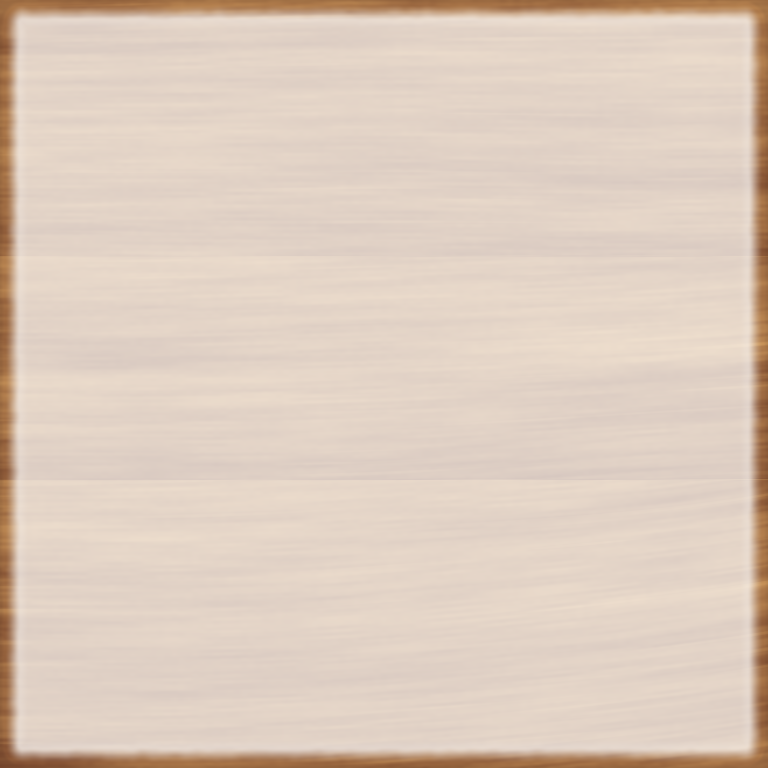
Write a Shadertoy shader that draws this texture.

```glsl
// Three horizontal planks of fine-grained brown wood under a milky white veil.
// Stretched value noise makes the grain; the veil is a soft rounded box that
// leaves a narrow frame of bare wood around the canvas.

float hash(vec2 p) {
    return fract(sin(dot(p, vec2(127.1, 311.7))) * 43758.5453);
}

float noise(vec2 p) {
    vec2 cell = floor(p), f = fract(p);
    f = f * f * (3.0 - 2.0 * f);
    return mix(mix(hash(cell), hash(cell + vec2(1, 0)), f.x),
               mix(hash(cell + vec2(0, 1)), hash(cell + vec2(1, 1)), f.x), f.y);
}

// Grain tone around zero: broad bands down to hair-thin streaks
float grain(vec2 p) {
    float sum = 0.0;
    vec2 stretch = vec2(1.3, 17.0);
    float weight = 0.62;
    for (int i = 0; i < 4; i++) {
        sum += weight * (noise(p * stretch + float(i) * 19.3) - 0.5);
        stretch *= vec2(2.2, 2.4);
        weight *= 0.87;
    }
    return sum;
}

// Signed distance to a rounded box, negative inside
float roundedBox(vec2 p, vec2 halfSize, float radius) {
    vec2 q = abs(p) - halfSize + radius;
    return length(max(q, 0.0)) + min(max(q.x, q.y), 0.0) - radius;
}

void mainImage(out vec4 fragColor, in vec2 fragCoord) {
    vec2 uv = fragCoord / iResolution.xy;

    // Planks, counted from the bottom, with soft seams
    float lowSeam = smoothstep(0.374, 0.377, uv.y);
    float highSeam = smoothstep(0.665, 0.668, uv.y);
    float plank = step(0.3755, uv.y) + step(0.6665, uv.y);

    // Grain lines rise gently to the right, less so in the upper planks
    float slope = mix(mix(0.075, 0.035, lowSeam), 0.008, highSeam);
    vec2 p = uv;
    p.y -= slope * uv.x * uv.x;
    p.y += 0.022 * (noise(vec2(uv.x * 2.2, uv.y * 5.0) + plank * 7.0) - 0.5);
    p += plank * vec2(5.3, 2.7);

    // Each plank runs from a darker foot to a lighter head
    float foot = mix(mix(0.0, 0.375, lowSeam), 0.666, highSeam);
    float head = mix(mix(0.375, 0.666, lowSeam), 1.0, highSeam);
    float along = (uv.y - foot) / (head - foot);
    float tone = 0.5 + grain(p) + 0.26 * (along - 0.5);

    // Pale hairlines and a faint mottle
    float hairline = noise(vec2(p.x * 4.0, p.y * 135.0) + 41.0);
    tone += 0.24 * smoothstep(0.76, 0.96, hairline);
    tone += 0.14 * (noise(uv * vec2(110.0, 190.0)) - 0.5);

    // Thin dark joints between planks
    float joint = min(abs(uv.y - 0.3755), abs(uv.y - 0.6665));
    tone -= 0.16 * (1.0 - smoothstep(0.0, 0.003, joint));

    vec3 wood = mix(vec3(0.545, 0.345, 0.215), vec3(0.725, 0.520, 0.315), tone);

    // White veil, slightly denser along its rim
    float inset = -roundedBox(uv - 0.5, vec2(0.5), 0.03);
    inset += 0.002 * (noise(uv * 70.0) - 0.5);
    float veil = 0.7 * smoothstep(0.006, 0.027, inset);
    veil += 0.04 * smoothstep(0.018, 0.026, inset) * (1.0 - smoothstep(0.026, 0.038, inset));
    wood *= mix(0.93, 1.0, smoothstep(0.0, 0.006, inset));

    fragColor = vec4(mix(wood, vec3(1.0), veil), 1.0);
}
```
